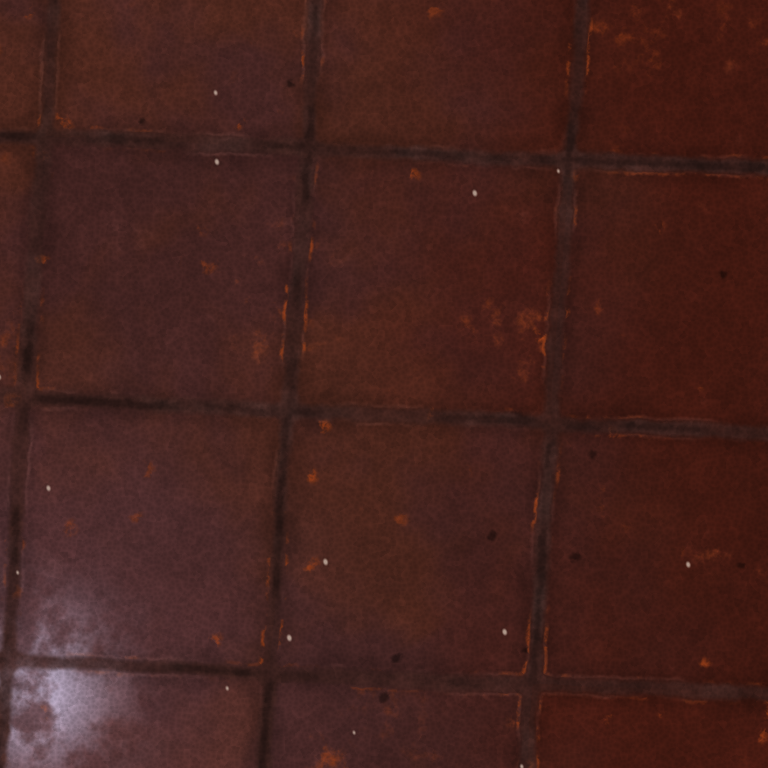
Write a WebGL 1 fragment shader that draws this texture.

```glsl
precision highp float;
uniform vec2 u_resolution;

#define TILE vec2(0.343, 0.342)
#define ORIGIN vec2(0.0, 0.141)
#define SKEW vec2(0.07, -0.045)
#define JOINT 0.0095
#define UMBER vec3(0.302, 0.152, 0.114)
#define SMOKE vec3(0.268, 0.142, 0.132)
#define OXBLOOD vec3(0.262, 0.098, 0.066)
#define PLUM vec3(0.345, 0.212, 0.225)
#define GROUT vec3(0.225, 0.128, 0.112)
#define RUST vec3(0.56, 0.23, 0.09)
#define GLOSS vec3(0.72, 0.67, 0.77)

float hash(vec2 p) {
  vec3 q = fract(p.xyx * vec3(0.1031, 0.1030, 0.0973));
  q += dot(q, q.yzx + 33.33);
  return fract((q.x + q.y) * q.z);
}

// Layered, rotated and bent sines, roughly -1 to 1
float clouds(vec2 p) {
  float sum = 0.0, amp = 0.6;
  for (int i = 0; i < 5; i++) {
    p = mat2(0.8, 0.6, -0.6, 0.8) * p * 1.8 + 1.7;
    vec2 bent = p + 1.4 * sin(p.yx * 0.73 + sum);
    sum += amp * sin(bent.x) * sin(bent.y);
    amp *= 0.65;
  }
  return sum;
}

// Cellular noise: distance to the nearest point, and its random value
vec2 cellular(vec2 p) {
  vec2 base = floor(p), best = vec2(8.0, 0.0);
  for (int y = -1; y <= 1; y++) {
    for (int x = -1; x <= 1; x++) {
      vec2 c = base + vec2(float(x), float(y));
      vec2 point = c + vec2(hash(c), hash(c + 71.3));
      float dist = length(p - point);
      if (dist < best.x) best = vec2(dist, hash(c + 19.7));
    }
  }
  return best;
}

// Soft round spot around the share of cellular points above a threshold
float spots(vec2 p, float threshold, float radius, float soft) {
  vec2 c = cellular(p);
  float r = radius * (0.5 + 0.5 * fract(c.y * 57.0));
  return step(threshold, c.y) * (1.0 - smoothstep(r - soft, r + soft, c.x));
}

void main() {
  float shortSide = min(u_resolution.x, u_resolution.y);
  vec2 p = gl_FragCoord.xy / shortSide;
  float px = 1.0 / shortSide;
  float mottle = clouds(p * 15.0 + 3.0);
  float crumbs = clouds(p * 42.0 + 8.0);

  // Leaning grid with uneven edges
  vec2 wobble = 0.003 * vec2(clouds(p * 6.0), clouds(p * 6.0 + 9.0));
  vec2 grid = (p + wobble - ORIGIN - SKEW * p.yx) / TILE;
  vec2 id = floor(grid);
  vec2 edge = (0.5 - abs(fract(grid) - 0.5)) * TILE;
  float tone = hash(id + 5.0);
  float nearest = min(edge.x, edge.y);
  float inset = 0.018 - length(max(0.018 - edge, 0.0));
  float joint = JOINT * (0.75 + 0.5 * hash(id + 31.0)) + 0.0022 * crumbs + 0.0015 * mottle;
  float tileMask = smoothstep(joint - 0.005, joint + 0.003 + px, inset);

  // Fired clay, redder to the right and plum toward the lower left
  float broad = clouds(p * 2.3 + tone * 6.0);
  float red = smoothstep(0.4, 0.95, p.x + 0.14 * broad + 0.2 * (tone - 0.5));
  float smoke = smoothstep(-0.4, 0.5, clouds(p * 4.0 + 17.0) + 0.6 * (0.5 - tone));
  float plum = 1.0 - smoothstep(0.12, 0.6, length(p * vec2(1.0, 0.9)) + 0.08 * broad);
  vec3 tile = mix(mix(UMBER, SMOKE, smoke), OXBLOOD, red);
  tile = mix(tile, PLUM, 0.75 * plum);
  tile *= 0.95 + 0.07 * tone + 0.04 * broad + 0.05 * mottle;
  tile *= mix(0.86, 1.0, smoothstep(0.008, 0.034, nearest + 0.006 * mottle));

  // Crumbled rust stains, denser near the edges, and faint pits
  float stain = spots(p * 15.0 + 0.12 * vec2(crumbs, mottle), 0.80, 0.17, 0.07);
  float fringe = 1.0 - smoothstep(0.02, 0.07, nearest);
  stain *= smoothstep(-0.2, 0.6, crumbs) * (0.45 + 0.45 * fringe);
  tile = mix(tile, RUST, stain);
  tile *= 1.0 - 0.4 * spots(p * 17.0 + 0.08 * crumbs + 40.0, 0.96, 0.10, 0.06);

  // Worn lips, broken into pale stretches and orange chips
  float lip = smoothstep(joint - 0.001, joint + 0.002, inset)
            * (1.0 - smoothstep(joint + 0.002, joint + 0.007, inset));
  float worn = smoothstep(-0.1, 0.7, clouds(p * 9.0 + 5.0));
  float chipped = smoothstep(0.0, 0.6, clouds(p * 8.0 + 21.0)) * smoothstep(-0.35, 0.5, crumbs);
  chipped *= edge.x < edge.y ? 0.85 : 0.4;
  tile += lip * worn * 0.07 * vec3(1.0, 0.68, 0.62);
  tile = mix(tile, RUST, lip * chipped);

  // Window gloss on the glaze
  vec2 glare = (p - vec2(0.045, 0.10)) / vec2(0.095, 0.10);
  float patchy = smoothstep(-0.6, 0.6, clouds(p * 14.0 + 2.0) + 0.3 * crumbs);
  tile = mix(tile, GLOSS, exp(-dot(glare, glare)) * (0.25 + 0.75 * patchy) * 0.95);

  // Dusty grout, sunk unevenly and in places almost level with the clay
  float dust = smoothstep(0.0, 0.9, clouds(p * 9.0 + 14.0));
  vec3 grout = GROUT * (1.0 + 0.12 * mottle + 0.10 * crumbs) + 0.035 * dust;
  float sunk = smoothstep(-0.5, 0.5, clouds(p * 7.0 + 33.0));
  grout *= 1.0 - 0.26 * sunk * (1.0 - smoothstep(0.001, 0.008, nearest + 0.002 * crumbs));
  float cover = 0.68 + 0.3 * sunk;
  vec3 color = mix(tile, grout, (1.0 - tileMask) * cover);

  // Fine grain and small bright specks
  color *= 0.91 + 0.18 * cellular(p * 170.0).x;
  color *= 0.95 + 0.10 * cellular(p * 110.0).y;
  color *= 1.0 + 0.035 * crumbs;
  vec2 slanted = mat2(1.0, 0.45, -0.2, 0.8) * p;
  float speck = spots(slanted * 9.0 + 3.0, 0.78, 0.028, 0.012 + 4.0 * px);
  color = mix(color, vec3(0.78, 0.70, 0.64), speck * 0.8);

  gl_FragColor = vec4(color, 1.0);
}
```
